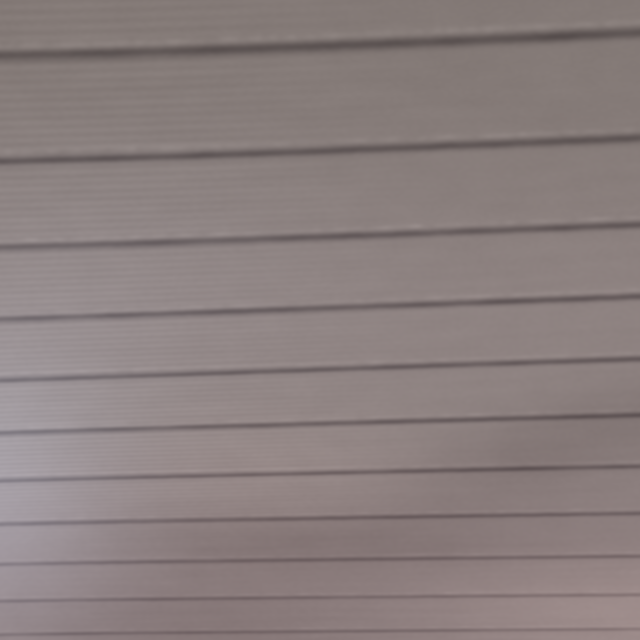
A Shadertoy shader for this texture:

```glsl
const float TAU = 6.2831853;
const int GROOVES = 11;
const float RIBS_PER_BOARD = 11.0;

const vec3 UPPER_TONE = vec3(0.515, 0.476, 0.463);
const vec3 MIDDLE_TONE = vec3(0.558, 0.512, 0.506);
const vec3 LOWER_TONE = vec3(0.545, 0.487, 0.487);
const vec3 COOL_SHEEN = vec3(0.10, 0.125, 0.155);
const vec3 WARM_SHEEN = vec3(0.075, 0.065, 0.060);
const vec3 GROOVE_SHADE = vec3(0.150, 0.145, 0.137);

vec2 hashGradient(vec2 cell) {
    vec2 h = vec2(dot(cell, vec2(127.1, 311.7)), dot(cell, vec2(269.5, 183.3)));
    return 2.0 * fract(sin(h) * 43758.5) - 1.0;
}

float gradientNoise(vec2 p) {
    vec2 i = floor(p), f = fract(p);
    vec2 u = f * f * f * (f * (f * 6.0 - 15.0) + 10.0);
    vec2 e = vec2(0.0, 1.0);
    float a = dot(hashGradient(i), f);
    float b = dot(hashGradient(i + e.yx), f - e.yx);
    float c = dot(hashGradient(i + e.xy), f - e.xy);
    float d = dot(hashGradient(i + e.yy), f - e.yy);
    return mix(mix(a, b, u.x), mix(c, d, u.x), u.y);
}

float bell(float d, float width) {
    return exp(-d * d / (width * width));
}

float glow(vec2 p, vec2 center, vec2 radius) {
    vec2 q = (p - center) / radius;
    return exp(-dot(q, q));
}

// Perspective spacing of board n at the left edge, measured from the top
float boardDepth(float n) {
    float unevenness = 0.018 * sin(TAU * n / 10.0) * exp(-0.2 * n);
    return (0.0872 + 0.177 * n) / (1.0 + 0.0872 * n) + unevenness;
}

// Continuous board number at a depth
float boardIndex(float depth) {
    return (depth - 0.0872) / (0.177 - 0.0872 * depth);
}

// Upward slant, flattening with depth
float slant(float x, float depth) {
    float rise = mix(0.036, 0.009, smoothstep(0.5, 1.0, depth));
    return rise * pow(max(x, 0.0), mix(1.35, 0.75, depth));
}

// x: dark groove, y: pale lip above it
vec2 groove(vec2 p, float n) {
    float depth = boardDepth(n);
    float width = mix(0.0115, 0.0030, sqrt(depth));
    float wobble = 0.13 * width * gradientNoise(vec2(p.x * 38.0, n * 7.3));
    float d = p.y - depth + slant(p.x, depth) + wobble;
    float wear = 1.0 + 0.35 * gradientNoise(vec2(p.x * 14.0, n * 3.7 + 0.4));
    float strength = mix(1.0, 0.55, smoothstep(0.65, 1.0, depth)) * wear;
    float lipWear = 0.6 + gradientNoise(vec2(p.x * 45.0, n * 5.1 + 0.3));
    float lip = bell(d + 1.8 * width, 0.7 * width) * lipWear;
    return vec2(bell(d, width) * strength, lip * (1.0 - 0.6 * depth));
}

// Broad light and shadow over the boards
vec3 surfaceTone(vec2 p) {
    vec3 tone = mix(UPPER_TONE, MIDDLE_TONE, smoothstep(0.05, 0.55, p.y));
    tone = mix(tone, LOWER_TONE, smoothstep(0.6, 0.95, p.y));
    tone += COOL_SHEEN * glow(p, vec2(-0.04, 0.78), vec2(0.22, 0.24));
    tone += 0.25 * COOL_SHEEN * glow(p, vec2(0.1, 0.45), vec2(0.4, 0.25));
    tone += WARM_SHEEN * glow(p, vec2(1.02, 0.96), vec2(0.32, 0.09));
    tone += 0.4 * WARM_SHEEN * glow(p, vec2(0.42, 0.74), vec2(0.25, 0.1));
    float diagonal = p.y - 0.70 + 0.28 * (p.x - 0.85);
    float shadow = bell(diagonal, 0.07) * smoothstep(0.5, 0.85, p.x);
    shadow += glow(p, vec2(0.5, 0.845), vec2(0.32, 0.045));
    shadow += 0.6 * glow(p, vec2(0.25, 0.98), vec2(0.25, 0.07));
    return tone - 0.042 * shadow;
}

void mainImage(out vec4 fragColor, in vec2 fragCoord) {
    vec2 uv = fragCoord / iResolution.xy;
    vec2 p = vec2(uv.x, 1.0 - uv.y);
    vec3 color = surfaceTone(p);

    // Fine ribs fading to the right
    float index = boardIndex(p.y + slant(p.x, p.y));
    float ribFade = (1.0 - smoothstep(0.1, 0.8, p.x)) * (1.0 - smoothstep(0.7, 0.88, p.y));
    color += 0.008 * sin(TAU * RIBS_PER_BOARD * index) * ribFade;

    // Streaks, mottling and grain
    color += 0.012 * gradientNoise(vec2(p.x * 5.0, index * 7.0));
    color += 0.010 * gradientNoise(p * vec2(18.0, 32.0));
    color += 0.008 * gradientNoise(p * vec2(90.0, 130.0));

    // Grooves between boards
    vec2 edges = vec2(0.0);
    for (int i = 0; i < GROOVES; i++) edges += groove(p, float(i));
    color += 0.045 * edges.y - GROOVE_SHADE * edges.x;

    fragColor = vec4(clamp(color, 0.0, 1.0), 1.0);
}
```
